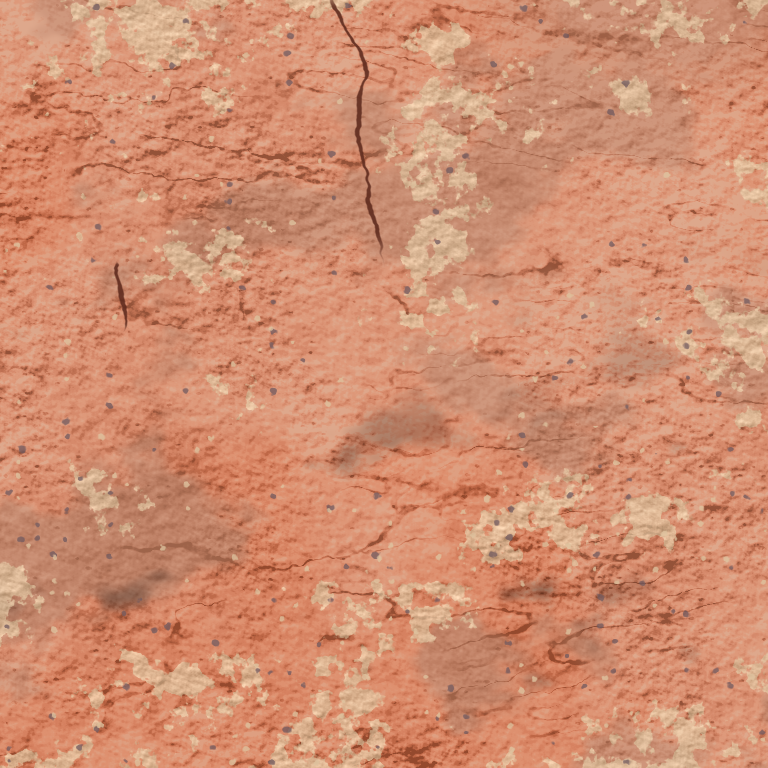
This texture is drawn by a Shadertoy shader. Its source:

```glsl
// Weathered terracotta wall: one tone value, summed from broad mottling, lit
// grain, fissures and pits, is mapped to a clay ramp. Muted stains, lime
// patches, scattered mineral grains and two upright cracks lie on top.

const vec3 DEEP  = vec3(0.58, 0.32, 0.22);
const vec3 DARK  = vec3(0.75, 0.44, 0.32);
const vec3 WARM  = vec3(0.84, 0.54, 0.42);
const vec3 LIGHT = vec3(0.87, 0.60, 0.48);
const vec3 PALE  = vec3(0.87, 0.66, 0.55);
const vec3 MUTED = vec3(0.74, 0.52, 0.42);
const vec3 LIME  = vec3(0.87, 0.76, 0.62);
const vec3 SLATE = vec3(0.44, 0.35, 0.37);
const vec3 SHADE = vec3(0.36, 0.16, 0.11);

float hash(vec2 p) {
    return fract(sin(dot(p, vec2(127.1, 311.7))) * 43758.5453);
}

float noise(vec2 p) {
    vec2 i = floor(p), f = fract(p);
    f = f * f * (3.0 - 2.0 * f);
    return mix(mix(hash(i), hash(i + vec2(1, 0)), f.x),
               mix(hash(i + vec2(0, 1)), hash(i + vec2(1, 1)), f.x), f.y);
}

float fbm(vec2 p, int octaves) {
    float sum = 0.0, weight = 0.5, total = 0.0;
    for (int i = 0; i < octaves; i++) {
        sum += weight * noise(p);
        total += weight;
        weight *= 0.55;
        p = mat2(1.6, 1.2, -1.2, 1.6) * p + 17.3;
    }
    return sum / total;
}

// Ragged, broken lines along the level curves of stretched noise.
float fissures(vec2 p, vec2 freq, float width, float seed) {
    float dip = mix(0.3, -0.25, p.y);
    vec2 q = vec2(p.x, p.y - dip * p.x);
    q += 0.035 * (vec2(fbm(p * 22.0 + seed, 4), fbm(p * 22.0 - seed, 4)) - 0.5);
    float level = abs(noise(q * freq + seed) - 0.5);
    float ragged = width * (0.3 + 1.4 * noise(p * 110.0 + seed));
    float broken = smoothstep(0.50, 0.66, fbm(p * vec2(6.0, 10.0) + seed, 3));
    return broken * (1.0 - smoothstep(0.2 * ragged, ragged, level));
}

// Scattered irregular specks, at most one in each cell.
float specks(vec2 p, float freq, float density, float size, float flat_, float seed, float px) {
    vec2 q = p * freq, cell = floor(q);
    vec2 centre = 0.35 + 0.3 * vec2(hash(cell + seed), hash(cell + seed + 5.7));
    vec2 d = (fract(q) - centre) * vec2(1.0, flat_);
    float radius = size * (0.45 + 0.55 * hash(cell + seed + 9.1));
    float edge = length(d) + 0.22 * (noise(q * 5.0 + seed) - 0.5);
    float soft = max(0.05, px * freq);
    float present = step(hash(cell + seed + 3.3), density);
    return present * (1.0 - smoothstep(radius - soft, radius + soft, edge));
}

// Upright crack from top to tip, thinning towards both ends.
float crack(vec2 p, vec2 top, vec2 tip, float bend, float width, float px) {
    float t = (top.y - p.y) / (top.y - tip.y);
    float x = mix(top.x, tip.x, t) + bend * exp(-pow((t - 0.27) / 0.13, 2.0));
    x += 0.016 * (fbm(vec2(p.y * 34.0, top.x * 50.0), 4) - 0.5);
    float inside = smoothstep(-0.01, 0.06, t) * (1.0 - smoothstep(0.85, 1.0, t));
    float w = width * inside * (0.35 + 1.2 * noise(vec2(p.y * 55.0, top.x)));
    return inside * (1.0 - smoothstep(w - px, w + px, abs(p.x - x)));
}

// Soft level groove.
float groove(vec2 p, vec2 centre, float halfLength) {
    float y = p.y - centre.y + 0.012 * (fbm(p * vec2(18.0, 3.0), 3) - 0.5);
    float span = 1.0 - smoothstep(0.5 * halfLength, halfLength, abs(p.x - centre.x));
    return span * exp(-pow(y / 0.0035, 2.0));
}

vec3 clayRamp(float tone) {
    vec3 c = mix(DEEP, DARK, smoothstep(-2.7, -1.6, tone));
    c = mix(c, WARM, smoothstep(-1.6, -0.6, tone));
    c = mix(c, LIGHT, smoothstep(-0.6, 0.4, tone));
    return mix(c, PALE, smoothstep(0.4, 1.7, tone));
}

void mainImage(out vec4 fragColor, in vec2 fragCoord) {
    float px = 1.0 / iResolution.y;
    vec2 p = fragCoord * px;
    float low = 1.0 - smoothstep(0.2, 0.75, p.y);
    float broad = fbm(p * vec2(4.0, 5.0) + 3.0, 5) - 0.5;
    float rough = smoothstep(0.35, 0.65, fbm(p * 7.0 + 41.0, 3));

    // Relief: slope of a grainy height towards light from above.
    vec2 grain = p * vec2(62.0, 78.0);
    float slope = fbm(grain, 4) - fbm(grain + vec2(-0.12, 0.28), 4);
    float tone = 0.3 + 3.6 * broad + 2.2 * (fbm(p * 30.0 + 8.0, 4) - 0.5);
    tone += slope * mix(5.0, 9.0, rough) + 1.1 * (noise(p * 230.0) - 0.5);

    // Fissures, pits and grooves darken the tone.
    float lines = fissures(p, vec2(5.0, 17.0), 0.040, 12.0);
    lines = max(lines, 0.8 * fissures(p, vec2(11.0, 34.0), 0.060, 57.0));
    float pits = specks(p, 75.0, 0.16 * rough + 0.03, 0.28, 1.7, 21.0, px);
    float grooves = groove(p, vec2(0.45, 0.797), 0.13) + groove(p, vec2(0.05, 0.719), 0.11)
                  + groove(p, vec2(0.88, 0.88), 0.07);
    tone -= 2.3 * lines + 1.6 * pits + 1.3 * grooves;
    vec3 color = clayRamp(tone);

    // Redder zones and muted, slightly sooty stains.
    float red = smoothstep(0.48, 0.68, fbm(p * 3.0 + 71.0, 4));
    color += red * vec3(0.0, -0.035, -0.045);
    float corner = 1.0 - smoothstep(0.05, 0.22, length((p - vec2(0.86, 1.0)) * vec2(0.7, 1.3)));
    float stain = smoothstep(0.51, 0.63, fbm(p * vec2(5.0, 7.0) + 93.0, 5));
    color = mix(color, MUTED + 0.035 * clamp(tone, -3.0, 1.5), 0.75 * max(stain, corner));
    float soot = low * smoothstep(0.62, 0.78, fbm(p * vec2(6.0, 9.0) + 29.0, 4));
    color *= 1.0 - 0.35 * soot;

    // Flaking lime, mostly in the lower half.
    float lime = fbm(p * vec2(7.0, 9.0) + 64.0, 3) + 0.55 * (fbm(p * 55.0 + 6.0, 4) - 0.5);
    lime = smoothstep(0.69, 0.74, lime + 0.05 * low);
    color = mix(color, LIME + 0.5 * slope, 0.75 * lime);

    // Mineral grains, then the cracks.
    color = mix(color, SLATE, 0.75 * specks(p, 52.0, 0.035 + 0.035 * low, 0.26, 1.1, 33.0, px));
    color = mix(color, LIME, 0.8 * specks(p, 64.0, 0.015 + 0.05 * low, 0.27, 1.0, 47.0, px));
    float cracks = crack(p, vec2(0.428, 1.01), vec2(0.503, 0.645), 0.027, 0.0028, px);
    cracks = max(cracks, crack(p, vec2(0.152, 0.66), vec2(0.163, 0.565), 0.0, 0.0026, px));
    color = mix(color, SHADE, 0.88 * cracks);

    fragColor = vec4(clamp(color, 0.0, 1.0), 1.0);
}
```
